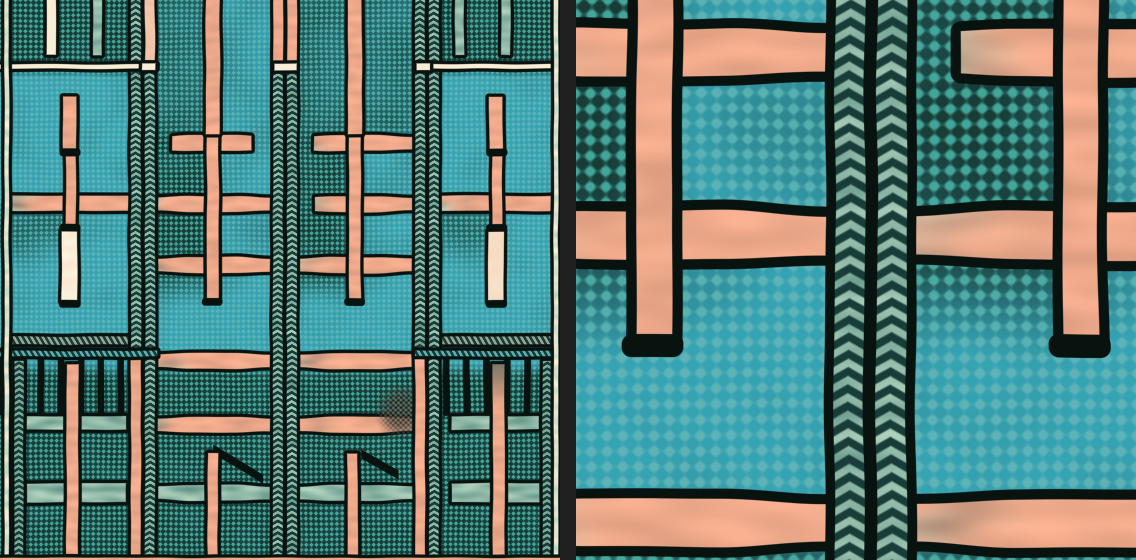
Left: the whole. Right: its middle third, enlarged.
A WebGL 1 fragment shader for this pattern:

```glsl
precision highp float;
// Four woven panels side by side, parted by braided cords and crossed by peach bars.
// Columns come from a repeated x; outlined boxes are layered from back to front,
// while gradient noise bends the lines, shifts the weave and wears the paint.
uniform vec2 u_resolution;

#define BLUE vec3(0.21, 0.64, 0.70)
#define TEAL vec3(0.16, 0.41, 0.38)
#define INK vec3(0.03, 0.07, 0.06)
#define PEACH vec3(0.93, 0.66, 0.54)
#define PALE vec3(0.70, 0.83, 0.75)
#define GREY vec3(0.50, 0.47, 0.41)
#define CREAM vec3(0.98, 0.93, 0.84)
#define PITCH 0.2537
#define WEAVE 108.0
#define BRAID 96.0
#define LINE 0.006
#define WEAR 0.75

vec2 gradient(vec2 cell) {
  float a = 6.2832 * fract(sin(dot(cell, vec2(127.1, 311.7))) * 43758.5);
  return vec2(cos(a), sin(a));
}

float noise(vec2 p) {
  vec2 i = floor(p), f = fract(p), u = f * f * (3.0 - 2.0 * f), e = vec2(1.0, 0.0);
  float low = mix(dot(gradient(i), f), dot(gradient(i + e.xy), f - e.xy), u.x);
  float high = mix(dot(gradient(i + e.yx), f - e.yx), dot(gradient(i + 1.0), f - 1.0), u.x);
  return mix(low, high, u.y);
}

float cover(float d) {
  float px = 0.8 / min(u_resolution.x, u_resolution.y);
  return 1.0 - smoothstep(-px, px, d);
}

// Filled box with an ink outline
void bar(inout vec3 c, vec2 p, vec2 centre, vec2 size, vec3 fill) {
  vec2 e = abs(p - centre) - size;
  float d = length(max(e, 0.0)) + min(max(e.x, e.y), 0.0);
  c = mix(c, INK, cover(d - LINE));
  c = mix(c, fill, cover(d));
}

// Herringbone cord running along y
vec3 braid(vec2 p, vec3 thread) {
  float s = sin(6.2832 * (p.y * BRAID + abs(p.x) * 55.0));
  return mix(mix(INK, TEAL, 0.5), thread, smoothstep(-0.5, 0.6, s));
}

vec3 weave(vec2 p, float green) {
  vec2 w = cos(6.2832 * p * WEAVE);
  float knot = smoothstep(-0.6, 1.3, w.x + w.y);
  vec3 dense = mix(mix(INK, TEAL, 0.5), mix(BLUE, PALE, 0.15) * vec3(0.9, 0.97, 0.85), knot);
  return mix(mix(BLUE, PALE, 0.32 * knot), dense, green);
}

void main() {
  vec2 uv = gl_FragCoord.xy / u_resolution;
  vec2 p = uv + 0.002 * vec2(noise(uv * 13.0), noise(uv * 13.0 + 40.0));
  float column = clamp(floor(p.x / PITCH), 0.0, 3.0);
  vec2 q = vec2(p.x - 0.1263 - column * PITCH, p.y);
  bool outer = column < 0.5 || column > 2.5;
  float later = step(1.5, column);
  float left = 1.0 - smoothstep(-0.03, 0.03, q.x);
  float grain = noise(p * vec2(22.0, 75.0));
  vec3 paint = PEACH * (1.0 + 0.12 * grain);
  float scuff = (1.0 - smoothstep(-0.1, -0.02, q.x)) * smoothstep(-0.25, 0.35, noise(p * vec2(17.0, 31.0)));
  vec3 worn = mix(paint, mix(GREY, PALE, 0.5 + grain), WEAR * scuff);
  vec3 washed = mix(PALE, TEAL, 0.25 + 0.5 * grain);

  // Woven ground, dense or open by zone
  float green = 1.0 - smoothstep(0.32, 0.36, p.y);
  if (outer) {
    green += smoothstep(0.86, 0.88, p.y);
    green += 0.6 * left * smoothstep(0.50, 0.60, p.y) * (1.0 - smoothstep(0.62, 0.65, p.y));
  } else {
    float upper = smoothstep(0.74, 0.78, p.y);
    green += smoothstep(0.44, 0.53, p.y) * mix(mix(0.12, 0.95, left), mix(0.15 + 0.45 * later, 0.65, left), upper);
  }
  vec3 c = weave(p, clamp(green + 0.25 * noise(p * 16.0), 0.0, 1.0));

  if (outer) {
    // Upright slats above and below the framed panel
    float slat = abs(mod(q.x, 0.036) - 0.018) - 0.006;
    c = mix(c, INK, cover(max(slat, abs(q.y - 0.31) - 0.052)));
    for (int i = 0; i < 2; i++) {
      float n = float(i);
      bar(c, q, vec2(-0.035 - 0.032 * later + 0.083 * n, 0.96), vec2(0.008, 0.058), mix(CREAM, washed, max(n, later)));
      bar(c, q, vec2(0.009, 0.245 - 0.125 * n), vec2(0.09, 0.012 + 0.005 * n), washed);
    }
    // Crossed staff with three sections and caps
    bar(c, q, vec2(0.0, 0.637), vec2(0.105, 0.0135), worn);
    bar(c, q, vec2(0.0, 0.66), vec2(0.009, 0.07), paint);
    bar(c, q, vec2(-0.002, 0.78), vec2(0.012, 0.047), paint);
    bar(c, q, vec2(-0.002, 0.524), vec2(0.014, 0.063), mix(CREAM, paint, 0.25 * later + 0.2 * grain));
    for (int i = 0; i < 3; i++)
      bar(c, q, vec2(-0.001, 0.728 - 0.1355 * float(i)), vec2(0.013, 0.001), INK);
    bar(c, q, vec2(0.003, 0.18), vec2(0.0105, 0.17), mix(paint, GREY, later * smoothstep(0.26, 0.36, q.y)));
    bar(c, q, vec2(0.0, 0.392), vec2(0.104, 0.007), braid(p.yx, mix(PALE, GREY, 0.5)));
  } else {
    // Frayed grey patch and slanting shadow
    float patchy = later * (1.0 - smoothstep(0.02, 0.055, length(q - vec2(0.085, 0.265))));
    for (int i = 0; i < 6; i++) {
      float n = float(i), j = n - 3.0;
      float y = n < 2.5 ? 0.7443 - 0.1088 * n : 0.3555 - 0.11 * j - 0.004 * j * j;
      float start = n < 0.5 || (n < 1.5 && later > 0.5) ? -0.072 : -0.11;
      float end = n < 0.5 && later < 0.5 ? 0.069 : 0.105;
      float thick = 0.0143 - 0.003 * smoothstep(0.04, 0.1, abs(q.x));
      bar(c, q, vec2(0.5 * (start + end), y), vec2(0.5 * (end - start), thick), n > 4.5 ? washed : worn);
    }
    c = mix(c, mix(INK, GREY, 0.5 + 0.5 * sin(p.x * 700.0) * sin(p.y * 700.0)), 0.8 * patchy);
    float slope = abs(q.y - 0.198 + 0.6 * q.x) - 0.008;
    c = mix(c, INK, cover(max(slope, abs(q.x - 0.045) - 0.045 + 0.012 * later)));
    // Hanging ladder pole and short post
    bar(c, q, vec2(0.0, 0.61), vec2(0.0104, 0.148), paint);
    bar(c, q, vec2(0.0, 0.90), vec2(0.0125, 0.14), paint);
    bar(c, q, vec2(-0.001, 0.461), vec2(0.012, 0.001), INK);
    bar(c, q, vec2(-0.004 * later, 0.10), vec2(0.009, 0.091), paint);
  }

  // Paired cords between columns, with peach strips at top and foot
  float cord = floor(p.x / PITCH + 0.5);
  float sx = p.x - cord * PITCH - 0.0015;
  float odd = mod(cord, 2.0), side = step(0.0, sx);
  if (cord > 0.5 && cord < 3.5) {
    vec2 strand = vec2(abs(sx) - 0.0125, p.y);
    vec3 thread = braid(strand, mix(mix(TEAL, PALE, 0.6), PALE, 0.3 + grain));
    bool top = p.y > 0.88 && (odd < 0.5 || (cord < 1.5 && side > 0.5));
    bool foot = p.y < 0.36 && odd > 0.5 && side < 0.5;
    if (top || foot) thread = mix(paint, CREAM, top ? 0.4 * odd : 0.0);
    c = mix(c, INK, cover(abs(sx) - 0.027));
    c = mix(c, thread, cover(abs(strand.x) - 0.0088));
  }

  // Rules with knobs, and the outer frame
  vec2 f = vec2(abs(p.x - 0.511), p.y);
  bar(c, f, vec2(0.38, 0.3685), vec2(0.149, 0.005), braid(p.yx, mix(BLUE, PALE, 0.3)));
  bar(c, f, vec2(0.38, 0.8815), vec2(0.149, 0.004), CREAM);
  bar(c, f, vec2(0.245, 0.8805), vec2(0.012, 0.006), CREAM);
  bar(c, p, vec2(0.51, 0.8805), vec2(0.02, 0.006), CREAM);
  for (int i = 0; i < 2; i++) {
    float n = float(i), x = mix(0.034, 0.977, n);
    bar(c, p, vec2(x, 0.16), vec2(0.008, 0.195), braid(p - vec2(x, 0.0), mix(TEAL, PALE, 0.6)));
    bar(c, p, vec2(mix(0.012, 0.993, n), 0.5), vec2(0.004, 0.6), mix(CREAM, PALE, 0.4 + grain));
  }
  bar(c, p, vec2(0.5, 0.0), vec2(0.6, 0.004), paint);
  gl_FragColor = vec4(clamp(c, 0.0, 1.0), 1.0);
}
```
